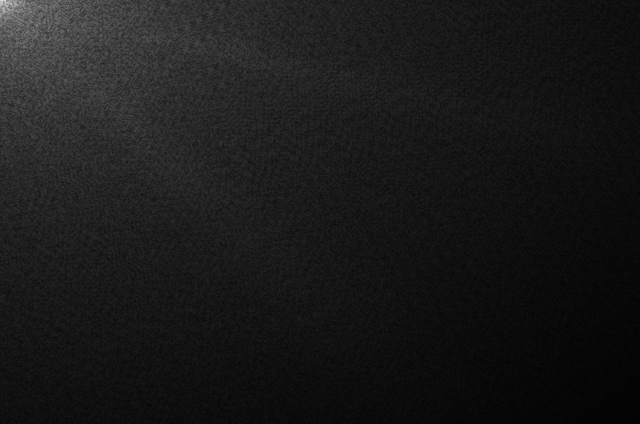
A WebGL 1 fragment shader for this texture:

```glsl
precision highp float;
// Dark, finely grained leather-like surface lit from the top left corner.

uniform vec2 u_resolution;

// Light, with distances as fractions of the canvas
const float SHEEN = 0.265;
const float SHEEN_FALLOFF = 1.5;
const float GLOW = 0.20;
const float GLOW_FALLOFF = 6.0;
const float HOTSPOT = 0.35;
const float HOTSPOT_FALLOFF = 45.0;
const float SHADE_START = 0.8;
const float SHADE_END = 1.9;

// Faint rays, with angles in radians below the top edge
const float UPPER_RAY = 0.23;
const float UPPER_WIDTH = 0.05;
const float LOWER_RAY = 0.76;
const float LOWER_WIDTH = 0.10;
const float RAY_STRENGTH = 0.13;

// Grain, in cells per canvas height
const vec2 GRAIN_CELLS = vec2(270.0, 350.0);
const float GRAIN_CONTRAST = 0.62;
const float GRAIN_FLOOR = 0.008;
const float PATCH_CELLS = 9.0;
const float MOTTLE_CELLS = 45.0;
const float MOTTLE_CONTRAST = 0.08;
const float FIBRE_ANGLE_A = 0.55;
const float FIBRE_ANGLE_B = -0.85;

float hash(vec2 cell) {
  return fract(sin(dot(cell, vec2(127.1, 311.7))) * 43758.5453);
}

float valueNoise(vec2 p) {
  vec2 cell = floor(p);
  vec2 f = fract(p);
  f = f * f * (3.0 - 2.0 * f);
  float low = mix(hash(cell), hash(cell + vec2(1.0, 0.0)), f.x);
  float high = mix(hash(cell + vec2(0.0, 1.0)), hash(cell + 1.0), f.x);
  return mix(low, high, f.y);
}

vec2 rotate(vec2 p, float angle) {
  float c = cos(angle);
  float s = sin(angle);
  return vec2(c * p.x - s * p.y, s * p.x + c * p.y);
}

// Short fibres in two directions that take turns in soft patches
float fibreGrain(vec2 p) {
  float patchMix = smoothstep(0.2, 0.8, valueNoise(p * PATCH_CELLS));
  float a = valueNoise(rotate(p, FIBRE_ANGLE_A) * GRAIN_CELLS) - 0.5;
  float b = valueNoise(rotate(p, FIBRE_ANGLE_B) * GRAIN_CELLS + 37.0) - 0.5;
  // Keep the contrast even where the two directions overlap
  float spread = length(vec2(1.0 - patchMix, patchMix));
  return mix(a, b, patchMix) / spread;
}

float cornerLight(float d) {
  float light = SHEEN * exp(-SHEEN_FALLOFF * d)
              + GLOW * exp(-GLOW_FALLOFF * d)
              + HOTSPOT * exp(-HOTSPOT_FALLOFF * d);
  return light * (1.0 - smoothstep(SHADE_START, SHADE_END, d));
}

float ray(float angle, float center, float width) {
  float offset = (angle - center) / width;
  return exp(-offset * offset);
}

void main() {
  vec2 uv = gl_FragCoord.xy / u_resolution;
  vec2 p = gl_FragCoord.xy / u_resolution.y;

  // Smooth light and its rays
  vec2 fromCorner = vec2(p.x, 1.0 - p.y);
  float d = length(vec2(uv.x, 1.0 - uv.y));
  float angle = atan(fromCorner.y, fromCorner.x);
  float rays = ray(angle, UPPER_RAY, UPPER_WIDTH)
             + ray(angle, LOWER_RAY, LOWER_WIDTH);
  rays *= smoothstep(0.15, 0.4, d);
  float light = cornerLight(d) * (1.0 + RAY_STRENGTH * rays);

  // Surface relief
  float grain = fibreGrain(p);
  float mottle = valueNoise(p * MOTTLE_CELLS) - 0.5;
  float relief = 1.0 + GRAIN_CONTRAST * grain + MOTTLE_CONTRAST * mottle;
  float gray = light * relief + GRAIN_FLOOR * grain;

  gl_FragColor = vec4(vec3(clamp(gray, 0.0, 1.0)), 1.0);
}
```
